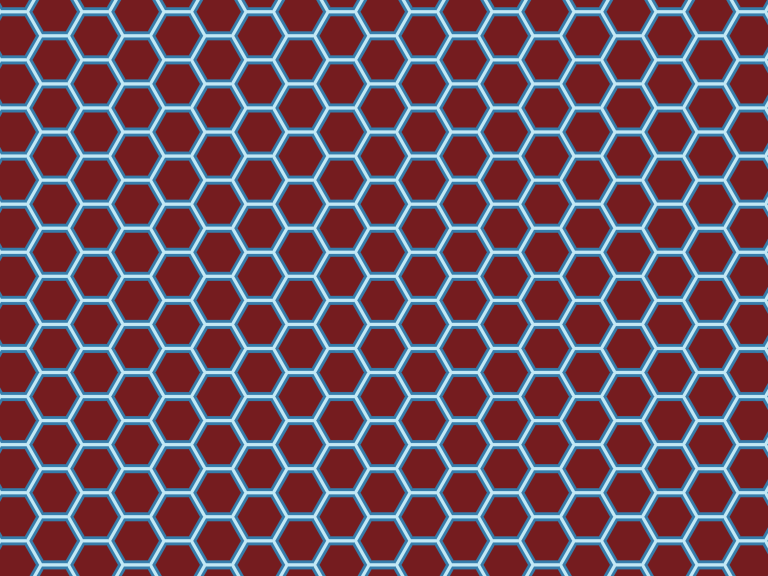
Write a Shadertoy shader that draws this pattern.

```glsl
const vec3 CELL_RED = vec3(0.46, 0.11, 0.12);
const vec3 RIM_BLUE = vec3(0.21, 0.49, 0.67);
const vec3 CORE_ICE = vec3(0.76, 0.91, 0.96);

// Distance to the nearest wall of a flat-topped honeycomb with unit row height
float wallDistance(vec2 p) {
    vec2 period = vec2(sqrt(3.0), 1.0);
    vec2 a = mod(p + 0.5 * period, period) - 0.5 * period;
    vec2 b = mod(p, period) - 0.5 * period;
    vec2 q = abs(dot(a, a) < dot(b, b) ? a : b);
    return 0.5 - max(q.y, dot(q, vec2(0.5 * sqrt(3.0), 0.5)));
}

void mainImage(out vec4 fragColor, in vec2 fragCoord) {
    vec2 uv = fragCoord / iResolution.y;

    // Cells are slightly narrower than regular hexagons
    vec2 cellSize = vec2(0.0822, 0.0835);
    float wall = wallDistance((uv - vec2(0.0238, 0.0193)) / cellSize);
    float blur = 0.7 / (iResolution.y * cellSize.y);

    // Blue rim around a pale core line
    vec3 color = mix(RIM_BLUE, CELL_RED, smoothstep(-blur, blur, wall - 0.094));
    color = mix(CORE_ICE, color, smoothstep(-blur, blur, wall - 0.034));
    fragColor = vec4(color, 1.0);
}
```
